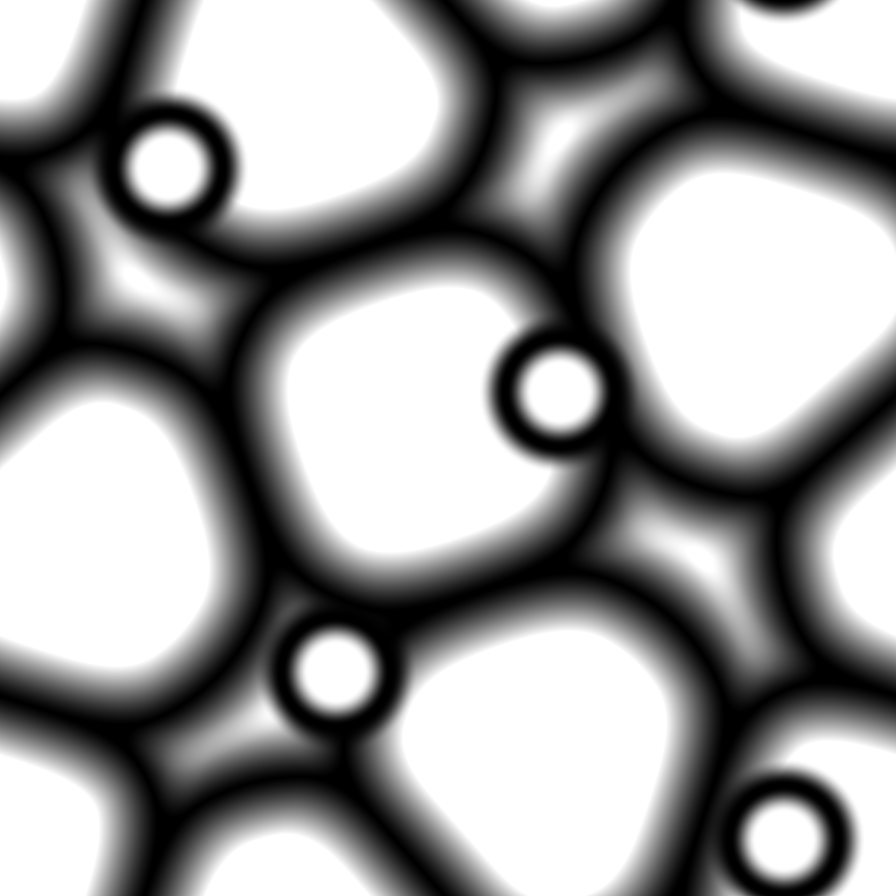
Give the GLSL for this pattern, as a Shadertoy shader.

```glsl
// Tileable soft cells: pale rounded cells split by dark blurred ridges, with ringed droplets on top.

const int SITE_COUNT = 6;
const int RING_COUNT = 4;
const float CELL_RADIUS = 0.219;   // largest reach of a big cell
const float CORNER_BLEND = 0.032;  // rounding where ridges meet
const float RIDGE_FADE = 0.063;    // distance from ridge to full white
const float RING_RADIUS = 0.061;
const float RING_FADE = 0.030;
const vec3 RIDGE_COLOR = vec3(0.0);
const vec3 CELL_COLOR = vec3(1.0);

// Shortest offset on the unit torus
vec2 wrapOffset(vec2 v) {
    return v - floor(v + 0.5);
}

float smoothMin(float a, float b, float k) {
    float h = max(k - abs(a - b), 0.0);
    return min(a, b) - h * h / (4.0 * k);
}

// Two fourfold centres and a pinwheel of four sites around the first
vec2 cellSite(int i) {
    vec2 center = vec2(0.46875, 0.53125);
    if (i < 2) return center + 0.5 * float(i);
    vec2 arm = vec2(0.133, -0.383);
    if ((i & 1) == 1) arm = vec2(-arm.y, arm.x);
    return center + (i < 4 ? arm : -arm);
}

// Bit-reversed scatter with a small nudge on the odd rows
vec2 ringSite(int i) {
    float low = float(i & 1);
    float high = float(i >> 1);
    vec2 nudge = low * vec2(high, high - 1.0);
    return (vec2(14.0 - 8.0 * low - 4.0 * high, 1.0 + 4.0 * float(i)) + nudge) / 16.0;
}

// Distance to the closest ridge, for the big cells and the gaps between them
float ridgeDistance(vec2 p, float radius, float blend) {
    vec2 nearest = vec2(1.0);
    float gap = 1.0;
    int owner = 0;
    for (int i = 0; i < SITE_COUNT; i++) {
        vec2 toSite = wrapOffset(cellSite(i) - p);
        gap = smoothMin(gap, length(toSite) - radius, blend);
        if (dot(toSite, toSite) < dot(nearest, nearest)) {
            nearest = toSite;
            owner = i;
        }
    }

    // Outside every big cell: a small curved gap
    float inside = radius - length(nearest);
    if (inside < 0.0) return max(gap, 0.0);

    // Inside: rounded intersection of the disc and its bisectors
    for (int i = 0; i < SITE_COUNT; i++) {
        if (i == owner) continue;
        vec2 toSite = wrapOffset(cellSite(i) - p);
        float edge = dot(0.5 * (nearest + toSite), normalize(toSite - nearest));
        inside = smoothMin(inside, edge, blend);
    }
    return max(inside, 0.0);
}

// Dark ring with a bright core and a soft outer halo
float paintRing(float base, float dist, float radius, float fade) {
    float core = smoothstep(0.002, fade, radius - dist);
    float halo = smoothstep(0.002, fade, dist - radius);
    return dist < radius ? core : base * halo;
}

void mainImage(out vec4 fragColor, in vec2 fragCoord) {
    vec2 p = fragCoord / iResolution.xy;

    // Cells and ridges
    float depth = ridgeDistance(p, CELL_RADIUS, CORNER_BLEND);
    float light = pow(clamp(depth / RIDGE_FADE, 0.0, 1.0), 1.3);

    // Droplets
    for (int i = 0; i < RING_COUNT; i++) {
        float dist = length(wrapOffset(p - ringSite(i)));
        light = paintRing(light, dist, RING_RADIUS, RING_FADE);
    }

    fragColor = vec4(mix(RIDGE_COLOR, CELL_COLOR, light), 1.0);
}
```
